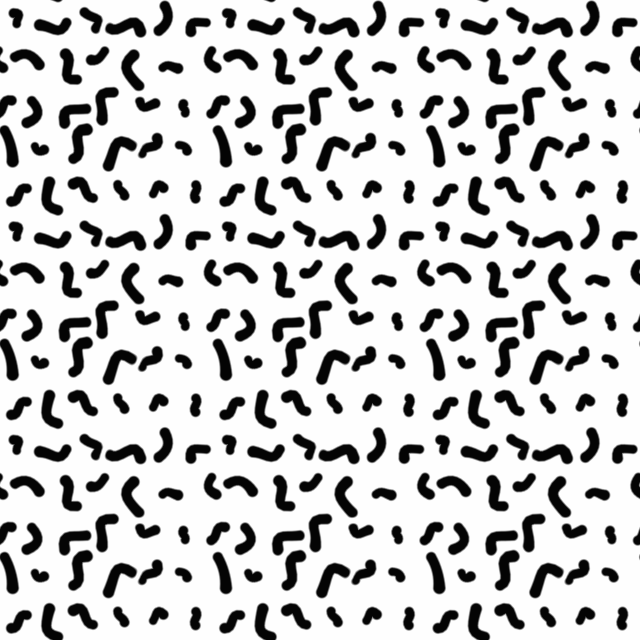
A WebGL 2 fragment shader for this pattern:

```glsl
#version 300 es
precision highp float;
// Seamless pattern of short black wriggly worms scattered on white.

uniform vec2 u_resolution;
out vec4 fragColor;

const vec3 PAPER = vec3(0.995);
const vec3 INK = vec3(0.015);
const int SEGMENTS = 8;

vec4 hash4(vec2 id, float salt) {
    float phase = dot(vec3(id, salt), vec3(12.99, 78.23, 37.72));
    return fract(sin(phase + vec4(0.0, 1.7, 3.1, 5.3)) * 43758.5);
}

float smoothMax(float a, float b, float k) {
    float h = max(k - abs(a - b), 0.0) / k;
    return max(a, b) + 0.25 * k * h * h;
}

// Centre line of a worm for t in -1..1: a C bend plus an S wave.
vec2 spine(float t, float bend, float wave) {
    return vec2(t, bend * (t * t - 0.4) + wave * sin(2.6 * t));
}

// Distance to a round stroke along the spine, with uneven thickness.
float wormDistance(vec2 p, float halfLength, float radius, vec3 shape) {
    float nearest = 1e3;
    vec2 a = halfLength * spine(-1.0, shape.x, shape.y);
    for (int i = 0; i < SEGMENTS; i++) {
        float t0 = 2.0 * float(i) / float(SEGMENTS) - 1.0;
        float dt = 2.0 / float(SEGMENTS);
        vec2 b = halfLength * spine(t0 + dt, shape.x, shape.y);
        vec2 ab = b - a;
        float h = clamp(dot(p - a, ab) / dot(ab, ab), 0.0, 1.0);
        float t = t0 + h * dt;
        float thickness = radius * (0.96 + 0.09 * t * t + shape.z * t);
        nearest = min(nearest, length(p - a - h * ab) - thickness);
        a = b;
    }
    return nearest;
}

// Sheared 6 by 5 lattice: the shear keeps the checkerboard intact on wrapping.
vec2 wrapCell(vec2 id) {
    float turn = floor((id.y + 0.5) / 5.0);
    return vec2(floor(mod(id.x - turn + 0.5, 6.0)), id.y - 5.0 * turn);
}

float wormField(vec2 p) {
    vec2 q = vec2(6.0 * p.x + p.y, 5.0 * p.y);
    vec2 cell = floor(q);
    float first = 1e3;
    float second = 1e3;
    for (int y = -1; y <= 1; y++) {
        for (int x = -1; x <= 1; x++) {
            vec2 id = cell + vec2(x, y);
            vec2 wrapped = wrapCell(id);
            vec4 place = hash4(wrapped, 1.0);
            vec4 form = hash4(wrapped, 4.0);

            // Jittered centre, taken back to unsheared units.
            vec2 offset = q - id - 0.5 - 0.34 * (place.xy - 0.5);
            offset.y /= 5.0;
            offset.x = (offset.x - offset.y) / 6.0;

            // Neighbours lie roughly crosswise, so they rarely meet.
            float angle = 1.5708 * mod(wrapped.x + wrapped.y, 2.0) + 1.45 * (place.z - 0.5);
            float c = cos(angle);
            float s = sin(angle);
            vec2 local = vec2(c * offset.x + s * offset.y, c * offset.y - s * offset.x);

            float size = place.w;
            vec3 shape = (form.xyz - 0.5) * vec3(1.6, 0.85, 0.26);
            float d = wormDistance(local, mix(0.018, 0.075, size), mix(0.0198, 0.0248, size), shape);
            second = min(second, max(first, d));
            first = min(first, d);
        }
    }
    // Keep a white gap between worms that come close.
    return smoothMax(first, 0.5 * (0.022 + first - second), 0.012);
}

void main() {
    vec2 uv = gl_FragCoord.xy / u_resolution;
    float d = wormField(3.0 * uv);
    float softness = max(0.006, 2.0 / u_resolution.y);
    float ink = 1.0 - smoothstep(-softness, softness, d);
    fragColor = vec4(mix(PAPER, INK, ink), 1.0);
}
```
